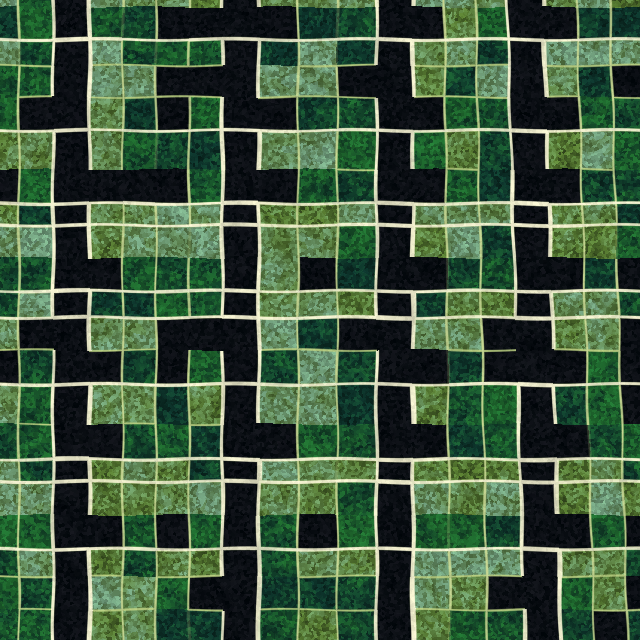
Give the GLSL for this pattern, as a WebGL 1 fragment shader.

```glsl
precision highp float;
// Hand-painted grid of green tiles with broken black bars and cream grout lines.
uniform vec2 u_resolution;

const vec3 INK = vec3(0.04, 0.055, 0.075);
const vec3 TEAL = vec3(0.06, 0.24, 0.20);
const vec3 LEAF = vec3(0.10, 0.34, 0.15);
const vec3 SAGE = vec3(0.37, 0.52, 0.41);
const vec3 MOSS = vec3(0.39, 0.55, 0.22);
const vec3 CREAM = vec3(0.96, 0.95, 0.82);
const vec3 STRAW = vec3(0.72, 0.80, 0.50);

const float FIRST_BAR = 0.083, BAR_PITCH = 0.241, BAR_WIDTH = 0.057;
const float BAR_SWAY = 0.027, LAST_BAR_LEAN = 0.028;
const float THIN = 0.0016, THICK = 0.0034;   // half widths of the lines
const float WOBBLE = 0.0014, GRAIN_SCALE = 210.0, BLOTCH_SCALE = 75.0;
// Eight rows make one vertical repeat: their tops, line strength, chance of a light tile
const vec4 TOPS_A = vec4(0.0, 0.085, 0.212, 0.342), TOPS_B = vec4(0.446, 0.573, 0.707, 0.863);
const vec4 LINE_A = vec4(1.0, 1.0, 0.0, 1.0), LINE_B = vec4(1.0, 0.45, 1.0, 0.15);
const vec4 LIGHT_A = vec4(0.90, 0.88, 0.02, 0.45), LIGHT_B = vec4(0.58, 0.15, 0.68, 0.05);

float hash(vec2 p) {
  vec3 q = fract(p.xyx * 0.1031);
  q += dot(q, q.yzx + 33.33);
  return fract((q.x + q.y) * q.z);
}

// Cellular noise: random value of the nearest scattered point
float cellular(vec2 p) {
  vec2 base = floor(p);
  float nearest = 9.0, value = 0.0;
  for (int y = -1; y <= 1; y++) for (int x = -1; x <= 1; x++) {
    vec2 id = base + vec2(x, y);
    vec2 d = id + vec2(hash(id), hash(id + 57.3)) - p;
    if (dot(d, d) < nearest) { nearest = dot(d, d); value = hash(id + 113.7); }
  }
  return value;
}

float pick(vec4 a, vec4 b, float i) {
  vec4 n = vec4(0.0, 1.0, 2.0, 3.0);
  return dot(a, 1.0 - step(0.5, abs(n - i))) + dot(b, 1.0 - step(0.5, abs(n + 4.0 - i)));
}

// Columns are numbered 5 * block + slot; slot 0 is the bar, then 3 or 4 tiles
float wrap(float i, float n) { return i - n * floor((i + 0.5) / n); }
float tilesIn(float block) { return wrap(block, 3.0) < 0.5 ? 4.0 : 3.0; }
float blockOf(float col) { return floor((col + 0.5) / 5.0); }
float nextColumn(float col) {
  float b = blockOf(col);
  return wrap(col, 5.0) > tilesIn(b) - 0.5 ? (b + 1.0) * 5.0 : col + 1.0;
}
float prevColumn(float col) {
  float b = blockOf(col) - 1.0;
  return wrap(col, 5.0) < 0.5 ? b * 5.0 + tilesIn(b) : col - 1.0;
}
float barLeft(float b, float y) {
  return FIRST_BAR + BAR_PITCH * b + BAR_SWAY * abs(sin(1.0472 * b))
    + LAST_BAR_LEAN * (y - 0.5) * step(2.5, b);
}
float repeatTop(float k) { return 0.318 + 0.3945 * k + 0.0052 * k * k; }

// Both return number, start and end of the cell at p
vec3 findColumn(vec2 p) {
  float b = -1.0;
  for (int i = 0; i < 4; i++) if (p.x >= barLeft(float(i), p.y)) b = float(i);
  float left = barLeft(b, p.y), inner = left + BAR_WIDTH, n = tilesIn(b);
  if (p.x < inner) return vec3(b * 5.0, left, inner);
  float w = (barLeft(b + 1.0, p.y) - inner) / n;
  float slot = min(floor((p.x - inner) / w), n - 1.0);
  return vec3(b * 5.0 + 1.0 + slot, inner + slot * w, inner + (slot + 1.0) * w);
}
vec3 findRow(float y) {
  float k = y < repeatTop(0.0) ? -1.0 : (y < repeatTop(1.0) ? 0.0 : 1.0);
  float top = repeatTop(k), h = repeatTop(k + 1.0) - top, v = (y - top) / h;
  vec4 a = step(TOPS_A, vec4(v)), b = step(TOPS_B, vec4(v));
  vec4 lo = max(a * TOPS_A, b * TOPS_B), hi = min(mix(TOPS_A, vec4(1.0), a), mix(TOPS_B, vec4(1.0), b));
  float start = max(max(lo.x, lo.y), max(lo.z, lo.w)), end = min(min(hi.x, hi.y), min(hi.z, hi.w));
  return vec3(k * 8.0 + dot(a + b, vec4(1.0)) - 1.0, top + h * start, top + h * end);
}

bool isBlack(float col, float row) {
  float slot = wrap(col, 5.0), phase = wrap(row, 8.0), chance = 0.03;
  if (slot < 0.5) return true;
  if (phase == 2.0 || phase == 7.0) chance = slot < 1.5 ? 0.75 : 0.2;
  if (phase == 4.0) chance = slot > 2.5 ? 0.5 : 0.04;
  if (phase == 5.0) chance = 0.22;
  return hash(vec2(col, row) + 21.0) < chance;
}

float stroke(float d, float halfWidth) {
  float aa = 0.8 / u_resolution.y;
  return 1.0 - smoothstep(halfWidth - aa, halfWidth + aa, d);
}
// Coverage in x, strength in y
vec2 verticalLine(float d, float edge, float row) {
  float h = hash(vec2(edge, row) + 71.0), slot = wrap(edge, 5.0);
  float strength = slot < 0.5 ? 0.65 : (slot < 1.5 ? 1.0 : 0.15);
  if (isBlack(edge, row) && isBlack(prevColumn(edge), row)) return vec2(0.0);
  float shown = strength < 0.5 && h > 0.9 ? 0.25 : 1.0;
  return vec2(stroke(d, mix(THIN, THICK, strength) * (0.8 + 0.4 * h)) * shown, strength);
}
vec2 horizontalLine(float d, float edge, float col) {
  float h = hash(vec2(col, edge) + 37.0), phase = wrap(edge, 8.0);
  bool bar = wrap(col, 5.0) < 0.5;
  float strength = pick(LINE_A, LINE_B, phase);
  if (phase == 4.0 && (edge < 0.0 || edge > 7.5)) strength = 0.5;
  if (strength < 0.9 && (bar || h > strength * 1.6)) return vec2(0.0);
  float weight = strength < 0.9 ? 0.0 : (bar ? 0.9 : 0.5);
  return vec2(stroke(d, mix(THIN, THICK, weight) * (0.85 + 0.3 * h)), weight);
}

void main() {
  vec2 uv = gl_FragCoord.xy / u_resolution;
  uv.y = 1.0 - uv.y;
  vec2 p = uv + WOBBLE * sin(uv.yx * vec2(37.0, 31.0) + 3.0 * sin(uv * vec2(19.0, 23.0)));
  vec3 col = findColumn(p), row = findRow(p.y);
  float slot = wrap(col.x, 5.0), grain = cellular(uv * GRAIN_SCALE) - 0.5;
  float blotch = cellular(uv * BLOTCH_SCALE + 9.0) - 0.5;
  float cloud = sin(uv.x * 43.0 + 2.0 * sin(uv.y * 29.0)) * sin(uv.y * 51.0 + 2.0 * sin(uv.x * 33.0));

  // Tile paint with mottled hue and speckle
  float tint = hash(col.xy * vec2(1.0, 0.0) + vec2(0.0, row.x) + 5.0);
  float hue = clamp(tint + 0.5 * blotch + 0.5 * grain + 0.2 * cloud, 0.0, 1.0);
  float lightChance = pick(LIGHT_A, LIGHT_B, wrap(row.x, 8.0)) + (slot < 2.5 ? 0.15 : -0.15);
  bool light = hash(vec2(col.x, row.x) + 43.0) < lightChance;
  vec3 paint = light ? mix(MOSS, SAGE, hue) : mix(TEAL, LEAF, hue);
  paint *= 0.97 + 0.25 * (tint - 0.5) + 0.55 * grain + 0.22 * blotch + 0.08 * cloud;
  if (isBlack(col.x, row.x)) paint = INK + vec3(0.07, 0.06, 0.07) * grain + 0.02 * blotch;

  // Grout on the four sides of the tile
  vec2 l = verticalLine(p.x - col.y, col.x, row.x);
  vec2 r = verticalLine(col.z - p.x, nextColumn(col.x), row.x);
  vec2 t = horizontalLine(p.y - row.y, row.x, col.x);
  vec2 b = horizontalLine(row.z - p.y, row.x + 1.0, col.x);
  float cover = max(max(l.x, r.x), max(t.x, b.x));
  float strength = max(max(l.x * l.y, r.x * r.y), max(t.x * t.y, b.x * b.y));
  vec3 grout = mix(STRAW, CREAM, smoothstep(0.0, 0.5, strength)) * (1.0 + 0.08 * grain);
  gl_FragColor = vec4(mix(paint, grout, cover * (0.92 + 0.08 * cloud)), 1.0);
}
```
